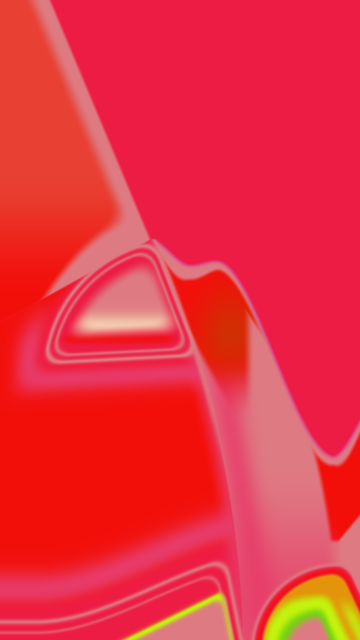
Reproduce this background procedurally as a WebGL 1 fragment shader.

```glsl
precision highp float;
uniform vec2 u_resolution;

const vec3 CRIMSON = vec3(0.93, 0.11, 0.27);
const vec3 RED = vec3(0.95, 0.06, 0.04);
const vec3 VERMILION = vec3(0.91, 0.25, 0.20);
const vec3 PINK = vec3(0.91, 0.23, 0.41);
const vec3 ROSE = vec3(0.87, 0.48, 0.51);
const vec3 CREAM = vec3(0.95, 0.80, 0.68);
const vec3 RUST = vec3(0.80, 0.20, 0.01);
const vec3 MAGENTA = vec3(0.86, 0.12, 0.50);
const vec3 LIME = vec3(0.76, 0.95, 0.05);
const vec3 GREEN = vec3(0.45, 0.83, 0.06);
const vec3 AMBER = vec3(0.89, 0.58, 0.04);
const float ROUNDING = 0.05;

float inside(float d, float soft) {
  return 1.0 - smoothstep(-soft, soft, d);
}

float glow(float d, float width) {
  return exp(-d * d / (width * width));
}

float smoothMax(float a, float b, float k) {
  float h = max(k - abs(a - b), 0.0) / k;
  return max(a, b) + h * h * k * 0.25;
}

// Height of the rolling silhouette on the right
float ridge(float x) {
  return 1.113 - 0.07 * smoothstep(0.42, 0.53, x)
    + 0.012 * smoothstep(0.53, 0.60, x)
    - 0.545 * smoothstep(0.60, 0.935, x)
    + 0.17 * smoothstep(0.92, 1.06, x);
}

// Rounded triangle; insets shrink its right, left and lower sides
float pebble(vec2 p, vec3 insets) {
  float right = dot(p, vec2(0.932, 0.362)) - 0.798 + insets.x;
  float left = length(p - vec2(0.50, 0.736)) - 0.375 + insets.y;
  float lower = 0.763 + 0.052 * p.x - p.y + insets.z;
  return smoothMax(smoothMax(right, left, ROUNDING), lower, ROUNDING);
}

// Ribbon, tongue and pale beam below the ridge
vec3 slope(vec2 p, float depth) {
  vec3 beam = mix(ROSE, PINK, 0.75 * (1.0 - smoothstep(0.08, 0.50, p.y)));
  float bodySide = p.x - 0.60 - 0.18 * (0.62 - p.y);
  beam = mix(beam, PINK, 0.8 * glow(bodySide - 0.035, 0.045));
  beam = mix(beam, ROSE, smoothstep(0.90, 0.96, p.x));

  float beamEdge = 0.694 + 0.27 * (1.0 - exp(-2.9 * (0.898 - p.y)));
  float ribbon = inside(beamEdge - p.x, 0.009);
  ribbon *= inside(0.275 + 1.2 * max(p.x - 0.94, 0.0) - p.y, 0.008);
  float tongue = inside(0.528 + 0.55 * (0.85 - p.y) - p.x, 0.012)
    * inside(p.x - 0.69, 0.016) * smoothstep(0.60, 0.78, p.y);
  vec3 hot = mix(CRIMSON, RED, smoothstep(0.66, 0.80, p.y + max(p.x - 0.70, 0.0) * 2.0));
  hot = mix(hot, RUST, 0.9 * glow(length((p - vec2(0.64, 0.85)) * vec2(1.0, 0.75)), 0.085));
  vec3 color = mix(beam, hot, max(ribbon, tongue));

  float rim = 0.012 + 0.03 * glow(p.x - 0.52, 0.10) + 0.014 * glow(p.x - 0.93, 0.08);
  color = mix(color, ROSE, inside(depth - rim, 0.007));
  return mix(color, MAGENTA, 0.7 * glow(depth, 0.007));
}

void main() {
  vec2 p = gl_FragCoord.xy / u_resolution.x;
  float aa = 1.2 / u_resolution.x;
  vec3 color = CRIMSON;

  // Right slope
  float steepness = (ridge(p.x + 0.004) - ridge(p.x - 0.004)) / 0.008;
  float depth = (ridge(p.x) - p.y) / sqrt(1.0 + steepness * steepness);
  float drop = 1.113 - p.y;
  float bodyEdge = p.x - (0.428 + 0.42 * drop - 0.18 * drop * drop);
  color = mix(color, slope(p, depth), inside(-depth, 0.003) * inside(-bodyEdge, 0.005));

  // Upper left plane with its pale border
  float planeEdge = (p.x - 0.405 + 0.418 * (p.y - 1.141)) * 0.923;
  float seam = 0.951 + 0.55 * (p.x - 0.127) - p.y;
  float u = p.x - 0.127;
  float wing = 0.956 + u * (1.5 - 2.5 * u) - p.y;
  vec3 plane = mix(RED, VERMILION, smoothstep(0.95, 1.30, p.y));
  plane = mix(ROSE, plane, inside(smoothMax(wing, planeEdge + 0.045, 0.06), 0.022));
  color = mix(color, plane, inside(planeEdge, 0.006) * inside(seam, 0.006));

  // Red body with halos around the pebble and the lower fold
  float stone = pebble(p, vec3(0.0));
  float crest = 0.05 + 0.19 * smoothstep(0.1, 0.75, p.x);
  float foldSide = (p.x - 0.67 + 0.2 * p.y) * 0.98;
  float fold = smoothMax(p.y - crest, foldSide, ROUNDING);
  vec3 body = mix(RED, PINK, glow(stone - 0.045, 0.04) * (1.0 - smoothstep(0.80, 0.98, p.y)));
  body = mix(body, CRIMSON, glow(stone, 0.025));
  body = mix(body, PINK, glow(fold - 0.09, 0.05));
  body = mix(body, CRIMSON, inside(fold - 0.045, 0.025));
  body = mix(body, PINK, 0.9 * inside(-bodyEdge - 0.02, 0.03));
  color = mix(color, body, inside(bodyEdge, 0.005) * inside(-seam, 0.004));
  color = mix(color, ROSE, 0.8 * glow(bodyEdge, 0.007) * smoothstep(0.40, 0.75, p.y) * inside(-drop, 0.004));

  // Pebble: nested outlines and a lit core
  color = mix(color, CRIMSON, inside(stone, 0.004));
  color = mix(color, RED, 0.8 * glow(p.y - 0.835, 0.014) * inside(stone + 0.035, 0.012));
  color = mix(color, ROSE, glow(stone, 0.006));
  color = mix(color, ROSE, 0.8 * glow(stone + 0.019, 0.005));
  vec3 core = mix(ROSE, CREAM, glow(p.y - 0.872, 0.032));
  color = mix(color, core, inside(pebble(p, vec3(0.03, 0.055, 0.075)), 0.022));

  // Lower left fold
  color = mix(color, CRIMSON, inside(fold, 0.005));
  color = mix(color, ROSE, 0.9 * glow(fold, 0.007));
  color = mix(color, ROSE, 0.6 * glow(fold + 0.03, 0.005));
  float pocket = smoothMax((p.y - 0.49 * (p.x - 0.347)) * 0.9, foldSide + 0.018, 0.03);
  color = mix(color, ROSE, inside(pocket, 0.005));
  float limeFade = inside(foldSide + 0.025, 0.014);
  color = mix(color, LIME, glow(pocket + 0.005, 0.009) * limeFade);

  // Lower right gem
  float gemSide = dot(p, vec2(0.906, 0.424)) - 0.938;
  float gem = smoothMax(length(p - vec2(0.94, -0.03)) - 0.213, gemSide, 0.03);
  color = mix(color, CRIMSON, inside(gem - 0.024, 0.006));
  color = mix(color, ROSE, 0.8 * glow(gem - 0.026, 0.006));
  color = mix(color, RED, 0.8 * glow(gem - 0.008, 0.008));
  float amberWidth = mix(0.008, 0.06, smoothstep(0.74, 0.93, p.x));
  vec3 jewel = mix(AMBER, LIME, inside(gem + amberWidth, 0.014));
  jewel = mix(jewel, GREEN, inside(gem + amberWidth + 0.032, 0.012));
  jewel = mix(jewel, ROSE, inside(gem + amberWidth + 0.05, 0.012));
  jewel = mix(jewel, LIME, 0.8 * glow(gemSide + 0.025, 0.018) * (1.0 - smoothstep(0.06, 0.13, p.y)));
  color = mix(color, jewel, inside(gem, aa + 0.002));

  gl_FragColor = vec4(color, 1.0);
}
```
